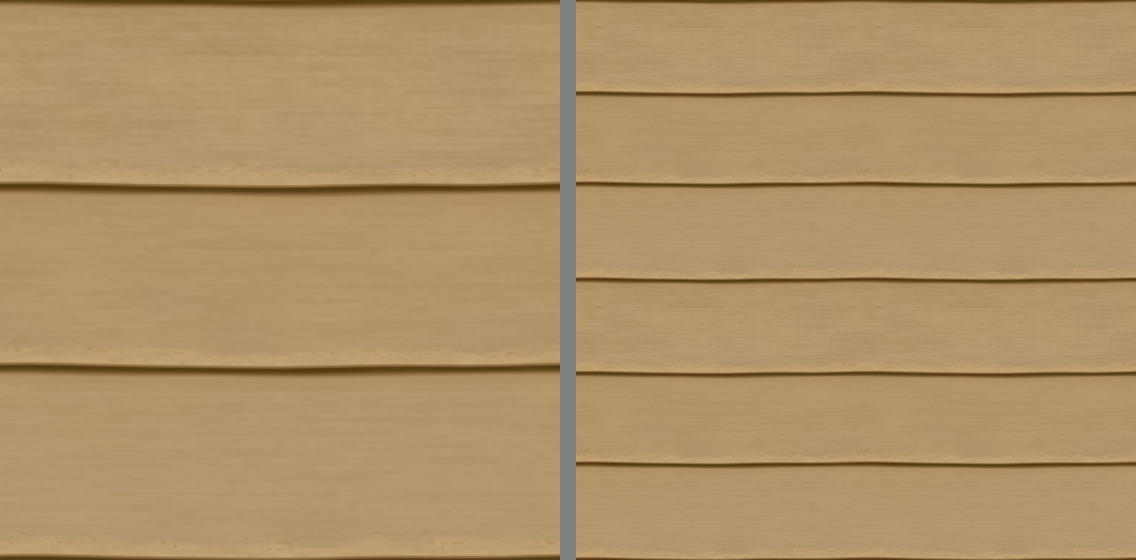
Left: one tile. Right: repeated 2 by 2.
Write a WebGL 2 fragment shader that draws this texture.

```glsl
#version 300 es
precision highp float;
// Three overlapping wooden siding boards, each with a pale worn lower lip
// that casts a dark shadow on the board beneath. Grain is wrapped value noise
// stretched sideways; edges bend by whole-period sines, so everything tiles.

uniform vec2 u_resolution;
out vec4 fragColor;

const float TAU = 6.2831853;
const int BOARDS = 3;
const vec3 EDGE_HEIGHT = vec3(0.005, 0.347, 0.670);   // lower edge of each board
const vec3 GRAIN_STRENGTH = vec3(0.75, 0.80, 1.15);   // wear differs per board
const vec3 BOARD_WARMTH = vec3(0.15, 0.55, 0.30);
const float EDGE_BEND = 0.0026;
const float EDGE_SOFT = 0.0040;
const float SHADOW_CORE = 0.006;
const float SHADOW_END = 0.022;
const float STAIN_END = 0.050;
const float LIP_HEIGHT = 0.030;

const vec3 WOOD = vec3(0.700, 0.590, 0.440);
const vec3 WOOD_WARM = vec3(0.705, 0.580, 0.405);
const vec3 LIP = vec3(0.755, 0.630, 0.445);
const vec3 STAIN = vec3(0.660, 0.530, 0.350);
const vec3 SHADOW = vec3(0.345, 0.235, 0.070);

float hash(vec2 cell) {
    vec3 p = fract(cell.xyx * vec3(0.1031, 0.1030, 0.0973));
    p += dot(p, p.yzx + 33.33);
    return fract((p.x + p.y) * p.z);
}

// Value noise in -1..1 with a whole number of cells across the canvas.
float tileNoise(vec2 uv, vec2 cells) {
    vec2 p = uv * cells;
    vec2 a = mod(floor(p), cells);
    vec2 b = mod(a + 1.0, cells);
    vec2 f = fract(p);
    f = f * f * (3.0 - 2.0 * f);
    float low = mix(hash(a), hash(vec2(b.x, a.y)), f.x);
    float high = mix(hash(vec2(a.x, b.y)), hash(b), f.x);
    return 2.0 * mix(low, high, f.y) - 1.0;
}

float edgeBend(float x) {
    return EDGE_BEND * (cos(TAU * x) + 0.35 * sin(TAU * 2.0 * x)
                        + 0.25 * sin(TAU * 3.0 * x + 1.0));
}

void main() {
    vec2 uv = gl_FragCoord.xy / u_resolution;
    float y = uv.y - edgeBend(uv.x);

    // Wrapped distances to the edge below and the edge above.
    float above = 1.0;
    float below = 1.0;
    int board = 0;
    for (int i = 0; i < BOARDS; i++) {
        float rise = fract(y - EDGE_HEIGHT[i]);
        if (rise < above) {
            above = rise;
            board = i;
        }
        below = min(below, 1.0 - rise);
    }
    float across = above / (above + below);

    // Noise layers: broad tone, long streaks, fine grain and speckle.
    float mottle = tileNoise(uv, vec2(7.0, 13.0));
    float streak = tileNoise(uv, vec2(5.0, 84.0));
    float grain = tileNoise(uv, vec2(24.0, 128.0));
    float speckle = tileNoise(uv, vec2(96.0, 160.0));
    float ripple = sin(TAU * 75.0 * uv.y + 1.5 * mottle);

    // Face of the board: warm near the top, greyer toward the lip.
    float warmth = BOARD_WARMTH[board] + 0.55 * (across - 0.4) + 0.25 * mottle;
    vec3 color = mix(WOOD, WOOD_WARM, clamp(warmth, 0.0, 1.0));
    float tone = 0.008 * mottle + 0.011 * streak + 0.009 * grain
               + 0.007 * speckle + 0.004 * ripple;
    color += GRAIN_STRENGTH[board] * tone * vec3(1.0, 1.05, 1.15);
    float fleck = smoothstep(0.45, 1.0, streak) * smoothstep(-0.2, 0.8, grain);
    color = mix(color, STAIN, 0.40 * fleck);

    // Worn lip with ragged upper limit and brown blotches.
    float ragged = LIP_HEIGHT * (1.0 + 0.25 * grain + 0.20 * mottle);
    float lip = 1.0 - smoothstep(0.55 * ragged, 1.25 * ragged, above);
    color = mix(color, LIP + 0.020 * grain + 0.015 * speckle, 0.85 * lip);
    float wearBand = smoothstep(0.008, 0.020, above)
                   * (1.0 - smoothstep(0.030, 0.065, above));
    float blotch = smoothstep(0.15, 0.85, 0.7 * speckle + 0.5 * grain);
    color = mix(color, STAIN, 0.60 * wearBand * blotch);

    // Warm stain, then the shadow under the board above.
    float stain = 1.0 - smoothstep(SHADOW_CORE, STAIN_END, below);
    color = mix(color, STAIN, 0.65 * stain);
    float reach = SHADOW_END * (1.0 + 0.10 * sin(TAU * 2.0 * uv.x) + 0.04 * mottle);
    float shade = 1.0 - smoothstep(SHADOW_CORE, reach, below);
    color = mix(color, SHADOW + 0.010 * grain, shade);

    // Soften the step from lip to shadow.
    float rim = 1.0 - smoothstep(0.0, EDGE_SOFT, above);
    color = mix(color, SHADOW, 0.50 * rim);
    float rimBelow = 1.0 - smoothstep(0.0, EDGE_SOFT, below);
    color = mix(color, mix(SHADOW, LIP, 0.5), rimBelow);

    fragColor = vec4(clamp(color, 0.0, 1.0), 1.0);
}
```
